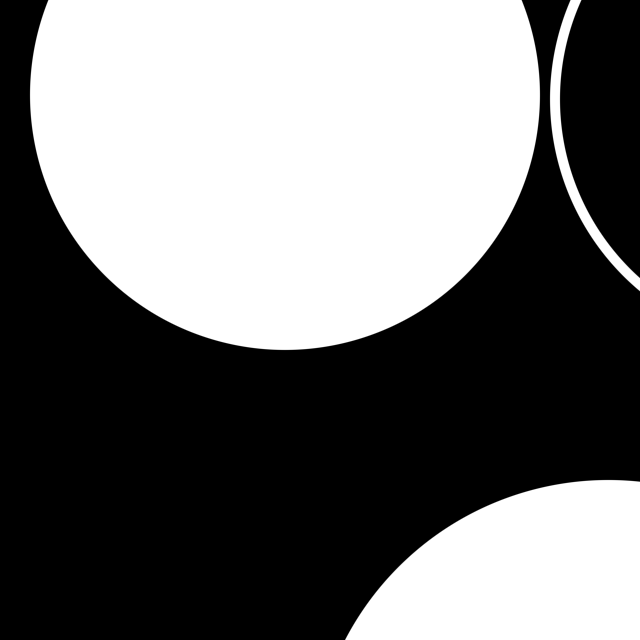
A Shadertoy shader for this background:

```glsl
// Large white discs and one thin white ring, cropped by a black canvas.
// Each shape is a circle distance function; the nearest one is drawn
// with an edge smoothed over about one pixel.

float disc(vec2 p, vec2 center, float radius) {
    return length(p - center) - radius;
}

float ring(vec2 p, vec2 center, float radius, float halfWidth) {
    return abs(disc(p, center, radius)) - halfWidth;
}

void mainImage(out vec4 fragColor, in vec2 fragCoord) {
    // Canvas units, origin at the lower left
    vec2 p = fragCoord / iResolution.xy;
    float pixel = 1.0 / iResolution.y;

    // Upper disc, lower right disc, and the ring past the right edge
    float dist = disc(p, vec2(0.4453, 0.8516), 0.3984);
    dist = min(dist, disc(p, vec2(0.9505, -0.2135), 0.4635));
    dist = min(dist, ring(p, vec2(1.25, 0.845), 0.3828, 0.0078));

    // White shapes over black
    float coverage = 1.0 - smoothstep(-0.75 * pixel, 0.75 * pixel, dist);
    fragColor = vec4(vec3(coverage), 1.0);
}
```
